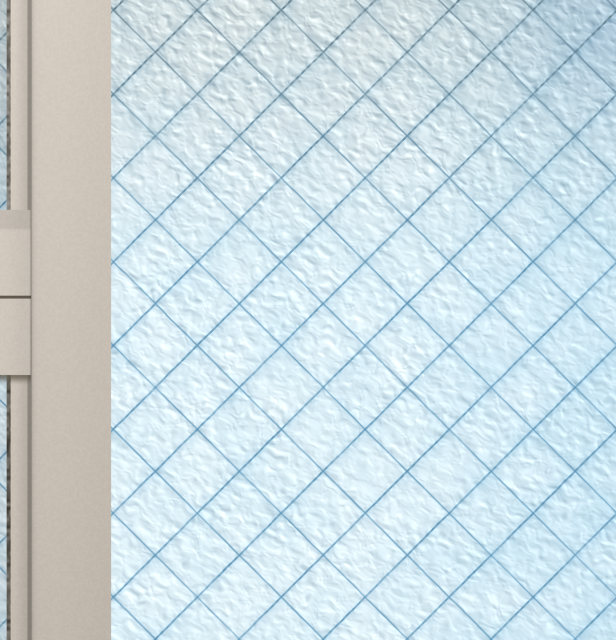
Give the GLSL for this texture, as a Shadertoy shader.

```glsl
// Frosted window pane with diagonal wire mesh beside a beige sash frame and latch.
#define PITCH vec2(0.1312, 0.1310)  // mesh diamond width and height
#define MESH_NODE vec2(0.1771, 0.5911)
#define WIRE_HALF 0.0015
#define TWIST_LENGTH 0.0125
#define GRAIN_SCALE 125.0
#define GRAIN_AMOUNT 0.115
#define STILE_RIGHT 0.1736
#define STILE_LEFT 0.0500
#define LATCH_RIGHT 0.0485
#define FRAME_COLOR vec3(0.812, 0.780, 0.738)
#define GLASS_COLOR vec3(0.872, 0.944, 0.974)

float hash(vec2 p) {
    vec3 q = fract(vec3(p.xyx) * 0.1031);
    q += dot(q, q.yzx + 33.33);
    return fract((q.x + q.y) * q.z);
}

float noise(vec2 p) {
    vec2 i = floor(p), f = fract(p);
    f = f * f * (3.0 - 2.0 * f);
    return mix(mix(hash(i), hash(i + vec2(1, 0)), f.x),
               mix(hash(i + vec2(0, 1)), hash(i + vec2(1, 1)), f.x), f.y);
}

float fbm(vec2 p) {
    float sum = 0.0, weight = 0.5;
    for (int i = 0; i < 4; i++) {
        sum += weight * noise(p);
        p = mat2(1.6, 1.2, -1.2, 1.6) * p + 7.3;
        weight *= 0.5;
    }
    return sum / 0.9375;
}

// Relief of short dimples leaning down to the right, lit from the upper right.
float relief(vec2 p) {
    vec2 along = vec2(0.87, -0.50), across = vec2(0.50, 0.87);
    vec2 q = vec2(dot(p, along) * 0.62, dot(p, across)) * GRAIN_SCALE;
    q += 0.9 * (vec2(noise(p * 70.0), noise(p * 70.0 + 31.0)) - 0.5);
    float slope = noise(q) - noise(q + vec2(0.15, 0.75));
    return slope + 0.6 * (noise(q * 2.1 + 9.0) - noise(q * 2.1 + vec2(9.2, 9.8)));
}

// Smooth 0..1 coverage of the interval [a, b].
float band(float x, float a, float b, float aa) {
    return smoothstep(a - aa, a + aa, x) - smoothstep(b - aa, b + aa, x);
}

// Signed distance to the nearest wire of one diagonal family.
float wireDistance(float phase) {
    return (fract(phase + 0.5) - 0.5) * PITCH.x * 0.7071;
}

vec3 glass(vec2 p, float aa) {
    // Light falling across the pane: grey above, clear blue below
    float grey = smoothstep(0.5, 1.08, p.y);
    vec3 col = mix(GLASS_COLOR, vec3(0.818, 0.868, 0.878), grey);
    col -= vec3(0.070, 0.036, 0.016) * smoothstep(0.55, 1.0, p.x);
    col -= vec3(0.06, 0.045, 0.015) * smoothstep(0.3, 0.0, distance(p, vec2(0.98, 1.0)));

    // Pebbled surface, with broad cloudy patches
    float rough = 0.75 + 0.5 * noise(p * 14.0 + 60.0) + 0.35 * grey;
    col += relief(p) * GRAIN_AMOUNT * rough * vec3(1.1, 1.0, 0.9);
    col += (fbm(p * 16.0 + 40.0) - 0.5) * vec3(0.080, 0.040, 0.022) * (1.0 - 0.5 * grey);

    // Two wire families: twisted rising wires and finer falling wires
    vec2 wobble = vec2(noise(p * 60.0), noise(p * 60.0 + 90.0)) - 0.5;
    vec2 m = (p + wobble * 0.0008 - MESH_NODE) / PITCH;
    float rise = wireDistance(m.x - m.y), fall = wireDistance(m.x + m.y);
    float twist = 0.5 + 0.5 * cos(6.28318 * (p.x + p.y) * 0.7071 / TWIST_LENGTH);
    float wear = 0.7 + 0.5 * noise(p * 28.0 + 15.0);
    vec3 wireColor = mix(vec3(0.36, 0.57, 0.70), vec3(0.41, 0.50, 0.54), grey);

    float halo = exp(-abs(rise) / 0.0050) + 0.7 * exp(-abs(fall) / 0.0045);
    halo += 0.5 * smoothstep(0.0, 0.003, rise) * exp(-abs(rise) / 0.011);
    col -= halo * vec3(0.080, 0.050, 0.028);
    float riseMask = 1.0 - smoothstep(WIRE_HALF - aa, WIRE_HALF + aa, abs(rise));
    float fallMask = 1.0 - smoothstep(WIRE_HALF * 0.9 - aa, WIRE_HALF * 0.9 + aa, abs(fall));
    col = mix(col, wireColor, fallMask * 0.60 * wear);
    return mix(col, wireColor, riseMask * wear * mix(0.72, 0.45 + 0.45 * twist, 0.4 + 0.6 * grey));
}

vec3 frame(vec2 p, float aa, vec3 pane) {
    // Wide stile, darker toward the bottom and rounded at the left
    float grain = (noise(p * 330.0) - 0.5) * 0.022;
    vec3 paint = FRAME_COLOR + grain + mix(-0.055, 0.025, p.y);
    vec3 stile = paint - vec3(0.018) * smoothstep(0.08, STILE_RIGHT, p.x);
    stile *= 1.0 - 0.12 * exp(-max(p.x - STILE_LEFT, 0.0) / 0.003);

    // Recessed strip, dark gasket and the sliver of pane behind them
    vec3 strip = paint * mix(1.01, 0.91, smoothstep(0.019, 0.045, p.x));
    strip *= 1.0 - 0.25 * band(p.x, 0.043, STILE_LEFT, 0.002);
    vec3 gasket = vec3(0.37, 0.355, 0.33) + 0.28 * (noise(p * 170.0) - 0.5);
    gasket += 0.12 * smoothstep(0.4, 0.7, p.y);
    vec3 col = mix(pane * 0.88, gasket, smoothstep(0.0104 - aa, 0.0104 + aa, p.x));
    col = mix(col, strip, smoothstep(0.0165 - aa, 0.0165 + aa, p.x));

    // Latch: two blocks with a dark seam and a shadow underneath
    float across = 1.0 - smoothstep(LATCH_RIGHT - aa, LATCH_RIGHT + aa, p.x);
    float shadow = across * smoothstep(0.398, 0.414, p.y) * step(p.y, 0.5);
    col = mix(col, vec3(0.36, 0.33, 0.28), shadow * 0.75);
    vec3 latch = paint * mix(1.02, 0.97, smoothstep(0.0, LATCH_RIGHT, p.x));
    latch *= 1.0 - 0.07 * band(p.y, 0.642, 0.680, 0.003);
    latch = mix(latch, vec3(0.33, 0.30, 0.26), band(p.y, 0.5335, 0.5380, aa) * 0.9);
    latch *= 1.0 - 0.15 * band(p.x, 0.0465, LATCH_RIGHT, 0.001);
    col = mix(col, latch, across * band(p.y, 0.414, 0.672, aa));
    return mix(col, stile, smoothstep(STILE_LEFT - aa, STILE_LEFT + aa, p.x));
}

void mainImage(out vec4 fragColor, in vec2 fragCoord) {
    vec2 p = fragCoord / iResolution.y;
    float aa = 0.75 / iResolution.y;
    vec3 pane = glass(p, aa);
    float paneMask = smoothstep(STILE_RIGHT - aa, STILE_RIGHT + aa, p.x);
    vec3 col = mix(frame(p, aa, pane), pane, paneMask);
    fragColor = vec4(clamp(col, 0.0, 1.0), 1.0);
}
```
